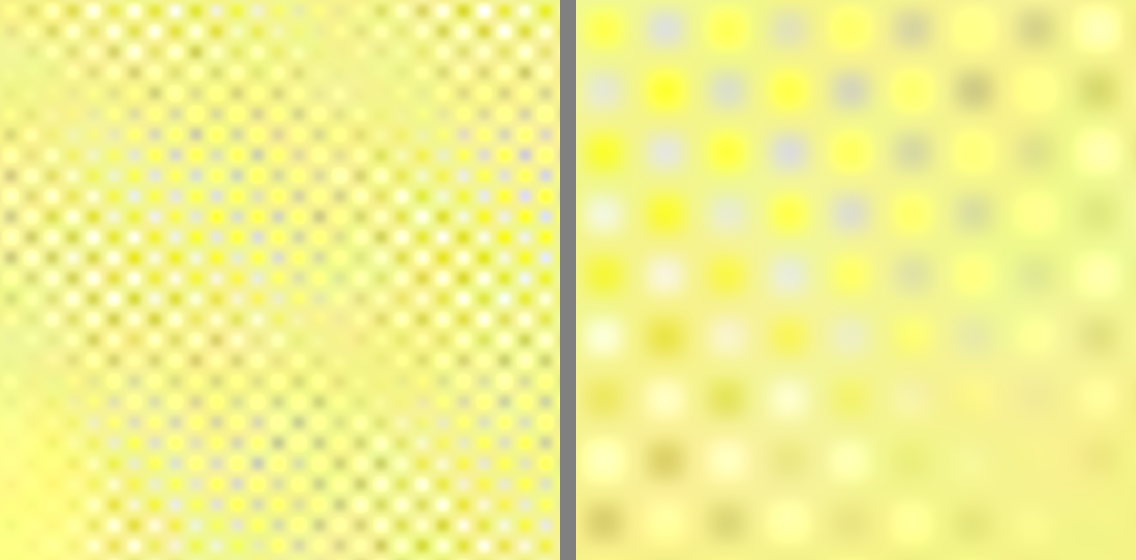
Left: the whole. Right: its middle third, enlarged.
Write a WebGL 1 fragment shader that draws this pattern.

```glsl
precision highp float;
// Soft yellow checker of blurred spots, alternately saturated and pale.
// Two slow beats flip the checker's sign: one drives blue, one lightness.
// Hashed spot strength, tint noise and a faded corner give the wear.

uniform vec2 u_resolution;

#define SPOTS 27.23                    // spots across and down
#define SPOT_OFFSET vec2(0.53, 0.69)   // centre of the first spot, in spots
#define SPOT_SHARPNESS 1.45
#define BEAT_CENTRE vec2(0.34, 0.61)
#define BEAT_RATE vec2(1.67, 1.97)     // half periods per canvas
#define BASE_COLOUR vec3(0.957, 0.957, 0.565)
#define FADED_COLOUR vec3(1.0, 0.995, 0.53)
#define BLUE_SWING 0.38
#define LIGHT_SWING 0.115
#define SPOT_JITTER 0.45
#define TINT_AMOUNT 0.055

const float PI = 3.14159265;

float hash(vec2 p) {
    vec3 q = fract(vec3(p.xyx) * 0.1031);
    q += dot(q, q.yzx + 33.33);
    return fract((q.x + q.y) * q.z);
}

float valueNoise(vec2 p) {
    vec2 i = floor(p);
    vec2 f = fract(p);
    f = f * f * (3.0 - 2.0 * f);
    float low = mix(hash(i), hash(i + vec2(1.0, 0.0)), f.x);
    float high = mix(hash(i + vec2(0.0, 1.0)), hash(i + 1.0), f.x);
    return mix(low, high, f.y);
}

// Rounded peaks of alternating sign, zero along the cell borders.
float checkerSpots(vec2 p) {
    float wave = cos(PI * p.x) * cos(PI * p.y);
    return sign(wave) * pow(abs(wave), SPOT_SHARPNESS);
}

void main() {
    vec2 uv = gl_FragCoord.xy / u_resolution;
    vec2 p = uv * SPOTS - SPOT_OFFSET;
    vec2 cell = floor(p + 0.5);

    // Slow beats that swell, fade and reverse the checker.
    vec2 phase = (uv - BEAT_CENTRE) * BEAT_RATE * PI;
    float blueBeat = cos(phase.x) * cos(phase.y) * mix(0.72, 1.0, smoothstep(0.1, 0.5, uv.y));
    float lightBeat = -sin(phase.x + phase.y);

    // Spot strength: hashed per cell, uneven in patches, lost in the corner.
    float patches = mix(0.7, 1.2, valueNoise(uv * 6.0 + 4.0));
    float faded = 1.0 - smoothstep(0.1, 0.25, length((uv - vec2(0.0, 0.09)) * vec2(1.0, 0.9)));
    float strength = patches * (1.0 - 0.8 * faded);
    float blueJitter = 1.0 + SPOT_JITTER * (hash(cell + 17.0) - 0.5);
    float lightJitter = 1.0 + 2.0 * SPOT_JITTER * (hash(cell + 61.0) - 0.5);
    float spot = checkerSpots(p) * strength;

    float blue = -spot * blueBeat * blueJitter;
    float light = -spot * lightBeat * lightJitter;

    // Broad and fine drifts between pink and green, plus uneven blue.
    float tint = 0.5 * valueNoise(p * 0.3 + 9.0) + 0.5 * valueNoise(p * 0.9 + 31.0) - 0.5;
    float blueDrift = valueNoise(p * 0.5 + 53.0) - 0.5;

    vec3 colour = mix(BASE_COLOUR, FADED_COLOUR, faded);
    colour += vec3(1.0, -0.8, 0.2) * tint * TINT_AMOUNT;
    colour.b += blueDrift * 0.1;
    colour += vec3(-0.055, -0.055, BLUE_SWING) * blue;
    colour += LIGHT_SWING * light;
    gl_FragColor = vec4(clamp(colour, 0.0, 1.0), 1.0);
}
```
